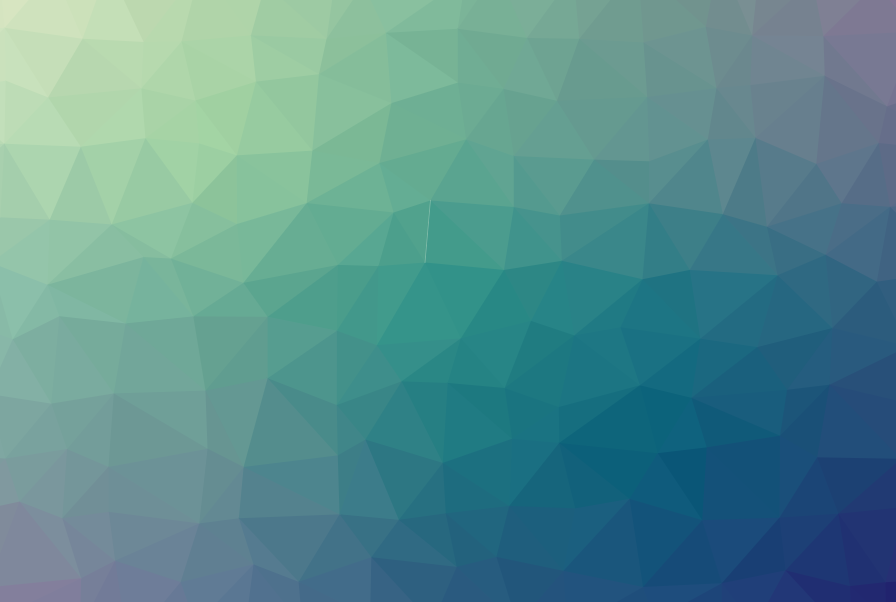
Give the GLSL for this background, as a WebGL 2 fragment shader.

```glsl
#version 300 es
precision highp float;

uniform vec2 u_resolution;
out vec4 outColor;

#define CELL vec2(0.1064, 0.1)
#define ROW_SHIFT vec2(0.0, 0.5)
#define JITTER vec2(0.68, 0.54)
#define SEED vec2(17.0, 43.0)
#define TONE_VARIATION 0.022
#define SEAM_TOP vec2(0.715, 0.667)
#define SEAM_BOTTOM vec2(0.706, 0.564)
#define SEAM_TOP_ID vec2(7.0, 6.0)
#define SEAM_BOTTOM_ID vec2(7.0, 5.0)
#define SEAM_WIDTH 0.0011
#define SEAM_COLOR vec3(0.62, 0.80, 0.72)

vec2 hash2(vec2 p) {
    vec3 q = fract(p.xyx * vec3(0.1031, 0.1030, 0.0973));
    q += dot(q, q.yzx + 33.33);
    return fract((q.xx + q.yz) * q.zy);
}

// Five evenly spaced stops, blended linearly
vec3 ramp(float t, vec3 a, vec3 b, vec3 c, vec3 d, vec3 e) {
    t *= 4.0;
    vec3 color = mix(a, b, clamp(t, 0.0, 1.0));
    color = mix(color, c, clamp(t - 1.0, 0.0, 1.0));
    color = mix(color, d, clamp(t - 2.0, 0.0, 1.0));
    return mix(color, e, clamp(t - 3.0, 0.0, 1.0));
}

// Colour field: pale lime at top left, teal centre, indigo at bottom right
vec3 gradient(vec2 uv) {
    vec3 bottom = ramp(uv.x, vec3(0.53, 0.49, 0.61), vec3(0.36, 0.47, 0.58),
        vec3(0.17, 0.36, 0.50), vec3(0.11, 0.29, 0.48), vec3(0.14, 0.14, 0.44));
    vec3 low = ramp(uv.x, vec3(0.49, 0.64, 0.63), vec3(0.40, 0.57, 0.57),
        vec3(0.12, 0.47, 0.51), vec3(0.03, 0.37, 0.48), vec3(0.14, 0.26, 0.46));
    vec3 middle = ramp(uv.x, vec3(0.54, 0.74, 0.66), vec3(0.41, 0.67, 0.58),
        vec3(0.18, 0.57, 0.53), vec3(0.12, 0.46, 0.52), vec3(0.19, 0.37, 0.50));
    vec3 high = ramp(uv.x, vec3(0.71, 0.85, 0.70), vec3(0.62, 0.82, 0.63),
        vec3(0.40, 0.67, 0.57), vec3(0.37, 0.56, 0.56), vec3(0.39, 0.43, 0.54));
    vec3 top = ramp(uv.x, vec3(0.85, 0.90, 0.76), vec3(0.69, 0.83, 0.66),
        vec3(0.49, 0.72, 0.60), vec3(0.44, 0.59, 0.56), vec3(0.52, 0.47, 0.59));
    return ramp(uv.y, bottom, low, middle, high, top);
}

// Jittered grid point; two of them are pinned to the ends of the seam
vec2 meshPoint(vec2 id) {
    if (id == SEAM_TOP_ID) return SEAM_TOP;
    if (id == SEAM_BOTTOM_ID) return SEAM_BOTTOM;
    return (id + ROW_SHIFT + (hash2(id + SEED) - 0.5) * JITTER) * CELL;
}

// Signed distance to a line, positive on its left
float edgeDistance(vec2 p, vec2 a, vec2 b) {
    vec2 along = b - a, offset = p - a;
    return (along.x * offset.y - along.y * offset.x) / length(along);
}

// Flat facet: premultiplied colour and antialiased coverage
vec4 facet(vec2 p, vec2 a, vec2 b, vec2 c, float aspect, float pixel) {
    float inside = min(edgeDistance(p, a, b),
        min(edgeDistance(p, b, c), edgeDistance(p, c, a)));
    float coverage = clamp(inside / pixel + 0.5, 0.0, 1.0);
    if (coverage <= 0.0) return vec4(0.0);
    vec2 center = (a + b + c) / 3.0;
    float tone = (hash2(floor(center * 900.0)).x - 0.5) * TONE_VARIATION;
    vec3 color = gradient(clamp(center / vec2(aspect, 1.0), 0.0, 1.0)) + tone;
    return vec4(color, 1.0) * coverage;
}

float segmentDistance(vec2 p, vec2 a, vec2 b) {
    vec2 along = b - a;
    float t = clamp(dot(p - a, along) / dot(along, along), 0.0, 1.0);
    return length(p - a - along * t);
}

void main() {
    float pixel = 1.0 / u_resolution.y;
    float aspect = u_resolution.x * pixel;
    vec2 p = gl_FragCoord.xy * pixel;
    vec2 cell = floor(p / CELL - ROW_SHIFT);

    // Split each nearby quad along its shorter diagonal
    vec4 sum = vec4(0.0);
    for (int y = -1; y <= 1; y++) {
        for (int x = -1; x <= 1; x++) {
            vec2 id = cell + vec2(x, y);
            vec2 a = meshPoint(id);
            vec2 b = meshPoint(id + vec2(1.0, 0.0));
            vec2 c = meshPoint(id + vec2(1.0, 1.0));
            vec2 d = meshPoint(id + vec2(0.0, 1.0));
            if (distance(a, c) < distance(b, d)) {
                sum += facet(p, a, b, c, aspect, pixel);
                sum += facet(p, a, c, d, aspect, pixel);
            } else {
                sum += facet(p, a, b, d, aspect, pixel);
                sum += facet(p, b, c, d, aspect, pixel);
            }
        }
    }
    vec3 color = sum.rgb / max(sum.a, 0.001);

    // Pale hairline along one mesh edge
    float seam = segmentDistance(p, SEAM_TOP, SEAM_BOTTOM) - 0.5 * SEAM_WIDTH;
    color = mix(color, SEAM_COLOR, clamp(0.5 - seam / pixel, 0.0, 1.0) * 0.7);
    outColor = vec4(color, 1.0);
}
```
